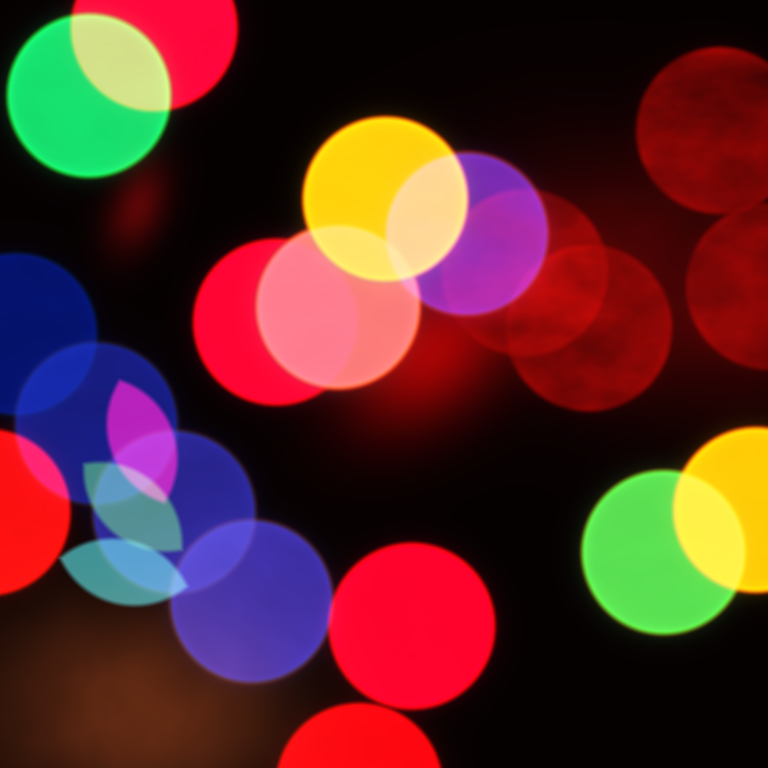
Give the GLSL for this background, as a WebGL 2 fragment shader.

```glsl
#version 300 es
precision highp float;

#define RADIUS 0.107
#define EDGE 0.0045
#define FRINGE 0.0018
#define GLOW 0.14
#define GLOW_WIDTH 0.010
#define JITTER 0.008
#define UNDERLAY 0.82
#define BACKDROP vec3(0.022, 0.003, 0.005)

uniform vec2 u_resolution;
out vec4 fragColor;

vec2 hash2(vec2 p) {
    vec3 q = fract(p.xyx * vec3(0.1031, 0.1030, 0.0973));
    q += dot(q, q.yzx + 33.33);
    return fract((q.xx + q.yz) * q.zy) * 2.0 - 1.0;
}

float gradientNoise(vec2 p) {
    vec2 cell = floor(p), f = fract(p);
    vec2 w = f * f * f * (f * (f * 6.0 - 15.0) + 10.0);
    vec2 e = vec2(0.0, 1.0);
    float a = dot(hash2(cell), f);
    float b = dot(hash2(cell + e.yx), f - e.yx);
    float c = dot(hash2(cell + e.xy), f - e.xy);
    float d = dot(hash2(cell + e.yy), f - e.yy);
    return mix(mix(a, b, w.x), mix(c, d, w.x), w.y);
}

float fbm(vec2 p) {
    float sum = 0.0, gain = 0.6;
    for (int i = 0; i < 4; i++) {
        sum += gain * gradientNoise(p);
        p = mat2(1.6, 1.2, -1.2, 1.6) * p + 7.3;
        gain *= 0.5;
    }
    return sum;
}

float edgeWidth() {
    return max(EDGE, 1.2 / u_resolution.y);
}

// Soft elliptical haze, tilted by an angle
float haze(vec2 p, vec2 center, vec2 size, float angle) {
    float c = cos(angle), s = sin(angle);
    vec2 q = mat2(c, -s, s, c) * (p - center) / size;
    return exp(-dot(q, q));
}

vec3 screenBlend(vec3 base, vec3 light) {
    return 1.0 - (1.0 - base) * (1.0 - clamp(light, 0.0, 1.0));
}

// A chain of overlapping discs that shifts from one tint to another
void addDiscs(inout vec3 color, vec2 p, vec2 start, vec2 stride, int count,
              vec3 firstTint, vec3 lastTint, float mottle) {
    float w = edgeWidth();
    float grain = 1.0 + mottle * fbm(p * vec2(9.0, 13.0) + start * 31.0);
    for (int i = 0; i < count; i++) {
        float k = float(i);
        vec2 jitter = JITTER * hash2(start * 97.0 + k * 5.7);
        float d = length(p - start - stride * k - jitter) - RADIUS;
        vec3 tint = mix(firstTint, lastTint, k / max(float(count - 1), 1.0));

        // Red reaches slightly further out than blue
        vec3 cover = 1.0 - smoothstep(-w, w, vec3(d) - FRINGE * vec3(1.0, 0.0, -1.0));
        float rim = 1.0 + 0.10 * exp(-abs(d + 0.005) / 0.005);
        float halo = GLOW * exp(-max(d, 0.0) / GLOW_WIDTH);
        vec3 light = tint * grain * rim * mix(vec3(halo), vec3(1.0), cover);
        color = screenBlend(color * mix(vec3(1.0), vec3(UNDERLAY), cover), light);
    }
}

// Lens-shaped slivers where clipped discs meet
void addSlivers(inout vec3 color, vec2 p) {
    float w = edgeWidth();
    for (int i = 0; i < 3; i++) {
        float k = float(i);
        vec2 center = vec2(0.185, 0.425) - k * vec2(0.012, 0.085);
        vec2 axis = vec2(cos(0.35 + k * 0.5), sin(0.35 + k * 0.5));
        float a = length(p - center - axis * 0.065) - RADIUS;
        float b = length(p - center + axis * 0.065) - RADIUS;
        float cover = 1.0 - smoothstep(-w, w, max(a, b));
        vec3 tint = 0.45 + 0.42 * cos(2.1 * k + vec3(0.0, 3.0, 1.2));
        color = screenBlend(color, tint * cover * 0.8);
    }
}

void main() {
    vec2 p = gl_FragCoord.xy / u_resolution.y;
    float cloud = 1.0 + 0.6 * fbm(p * 5.0);

    // Unfocused backdrop
    vec3 color = BACKDROP;
    color += vec3(0.38, 0.17, 0.075) * haze(p, vec2(0.17, 0.07), vec2(0.20, 0.14), 0.0) * cloud;
    color += vec3(0.62, 0.01, 0.01) * haze(p, vec2(0.56, 0.54), vec2(0.12, 0.08), 0.7);
    color += vec3(0.25, 0.01, 0.01) * haze(p, vec2(0.86, 0.64), vec2(0.22, 0.15), -0.4) * cloud;
    color += vec3(0.36, 0.02, 0.02) * haze(p, vec2(0.18, 0.73), vec2(0.035, 0.06), -0.4) * cloud;

    // Dim, fibrous red discs
    vec3 ember = vec3(0.42, 0.015, 0.01);
    addDiscs(color, p, vec2(0.68, 0.65), vec2(0.09, -0.08), 2, ember, ember, 1.1);
    addDiscs(color, p, vec2(0.94, 0.835), vec2(0.06, -0.205), 2, ember, ember, 1.1);

    // Blue and violet discs
    addDiscs(color, p, vec2(0.02, 0.565), vec2(0.105, -0.118), 4,
             vec3(0.0, 0.07, 0.42), vec3(0.22, 0.18, 0.65), 0.15);
    addDiscs(color, p, vec2(0.61, 0.70), vec2(0.0), 1,
             vec3(0.42, 0.16, 0.68), vec3(0.42, 0.16, 0.68), 0.2);
    addSlivers(color, p);

    // Bright discs
    addDiscs(color, p, vec2(0.20, 0.97), vec2(0.165, -0.395), 3,
             vec3(1.0, 0.02, 0.23), vec3(1.0, 0.01, 0.17), 0.04);
    addDiscs(color, p, vec2(-0.015, 0.33), vec2(0.475, -0.36), 2,
             vec3(1.0, 0.06, 0.06), vec3(1.0, 0.02, 0.06), 0.06);
    addDiscs(color, p, vec2(0.435, 0.60), vec2(0.0), 1,
             vec3(0.98, 0.48, 0.47), vec3(0.98, 0.48, 0.47), 0.06);
    addDiscs(color, p, vec2(0.108, 0.87), vec2(0.75, -0.59), 2,
             vec3(0.07, 0.88, 0.43), vec3(0.34, 0.88, 0.32), 0.06);
    addDiscs(color, p, vec2(0.497, 0.735), vec2(0.485, -0.395), 2,
             vec3(1.0, 0.82, 0.04), vec3(1.0, 0.80, 0.02), 0.05);

    fragColor = vec4(color, 1.0);
}
```
